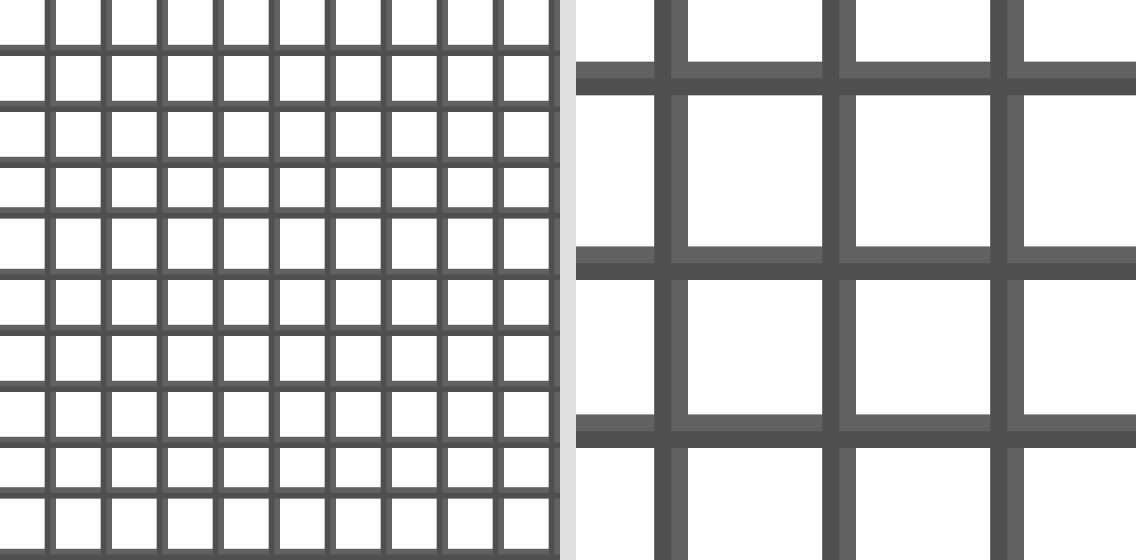
Left, the full canvas; right, a detail of the centre.
Give the GLSL for this pattern, as a three.js fragment shader.

```glsl
// A grid of ten by ten bars on white, each bar split into a dark and a light half.
// Bars are box distances in repeated cells; every fifth row bar is raised a little.
// Dark halves lie over light ones at the crossings.
varying vec2 vUv;

const float CELLS = 10.0;       // repeats across and up
const float UNITS = 10.0;       // units per cell
const float HALF_BAR = 1.0;     // units: each bar is one dark and one light half
const float RAISE = 1.0;        // units by which an uneven row is lifted
const float RAISE_EVERY = 5.0;  // rows between uneven rows

const vec3 WHITE = vec3(1.0);
const vec3 LIGHT_GREY = vec3(0.38);
const vec3 DARK_GREY = vec3(0.31);

// Lift of a row bar; the cycle divides CELLS, so it wraps.
float rowLift(float row) {
  float phase = mod(row, RAISE_EVERY);
  return RAISE * step(0.5, phase) * step(phase, 1.5);
}

// Smoothed coverage of the span from start to end.
float span(float x, float start, float end, float blur) {
  float inside = 0.5 * (end - start) - abs(x - 0.5 * (start + end));
  return clamp(inside / blur + 0.5, 0.0, 1.0);
}

// Coverage of either of two crossing shapes.
float unite(float a, float b) {
  return 1.0 - (1.0 - a) * (1.0 - b);
}

void main() {
  // Position relative to the nearest cell boundary
  vec2 p = vUv * CELLS * UNITS;
  vec2 blur = max(fwidth(p), vec2(0.0001));
  vec2 cell = floor(p / UNITS + 0.5);
  vec2 local = p - cell * UNITS;

  // Columns end on the boundary, rows start there
  float x = local.x + 2.0 * HALF_BAR;
  float y = local.y - rowLift(cell.y);

  // Whole bars and their dark halves
  float bars = unite(span(x, 0.0, 2.0 * HALF_BAR, blur.x),
                     span(y, 0.0, 2.0 * HALF_BAR, blur.y));
  float darkHalves = unite(span(x, 0.0, HALF_BAR, blur.x),
                           span(y, 0.0, HALF_BAR, blur.y));

  vec3 color = mix(WHITE, LIGHT_GREY, bars);
  color = mix(color, DARK_GREY, darkHalves);
  gl_FragColor = vec4(color, 1.0);
}
```
